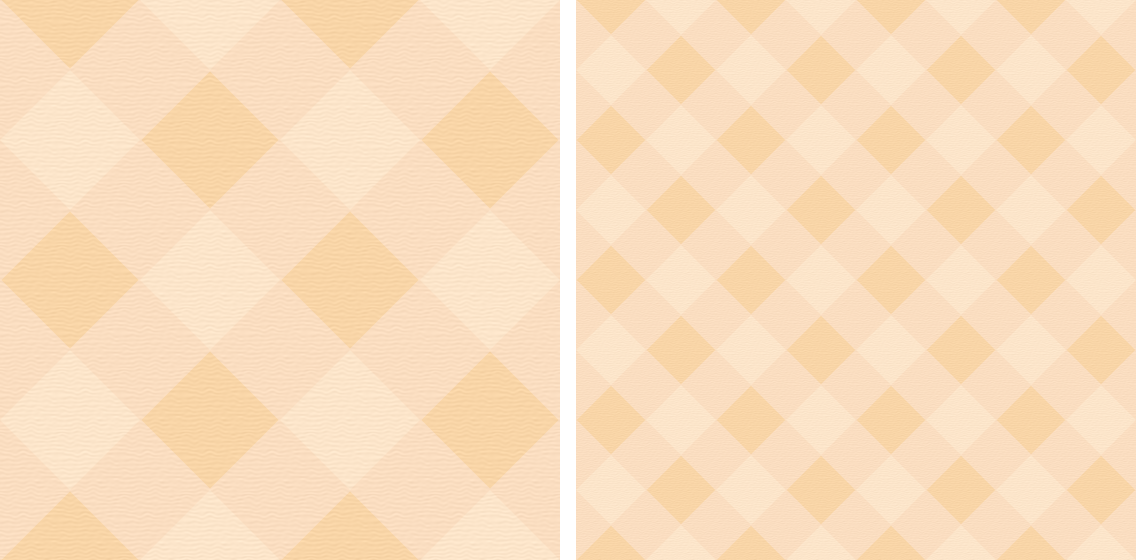
Left: one tile. Right: repeated 2 by 2.
Give the GLSL for this pattern, as a three.js fragment shader.

```glsl
// Peach diagonal check of gold and cream diamonds on finely ribbed paper.
varying vec2 vUv;

float hash(vec2 cell) {
  vec3 v = fract(cell.xyx * vec3(0.1031, 0.1030, 0.0973));
  v += dot(v, v.yzx + 33.33);
  return fract((v.x + v.y) * v.z);
}

// Value noise on a lattice that wraps after a whole number of cells
float wrapNoise(vec2 p, vec2 period) {
  vec2 i = floor(p);
  vec2 f = fract(p);
  f = f * f * (3.0 - 2.0 * f);
  vec2 a = mod(i, period);
  vec2 b = mod(i + 1.0, period);
  return mix(mix(hash(a), hash(vec2(b.x, a.y)), f.x),
             mix(hash(vec2(a.x, b.y)), hash(b), f.x), f.y);
}

// Height of the paper: wavy, broken ribs with a small crease in each tile
float paperHeight(vec2 t) {
  float sway = wrapNoise(t * vec2(8.0, 7.0), vec2(8.0, 7.0));
  float strength = wrapNoise(t * vec2(11.0, 14.0) + 0.5, vec2(11.0, 14.0));
  float fibre = wrapNoise(t * vec2(16.0, 28.0), vec2(16.0, 28.0));
  float rib = sin(6.2831853 * (14.0 * t.y + 0.9 * sway));
  vec2 c = (fract(t) - vec2(0.59, 0.26)) / vec2(0.045, 0.03);
  float crease = exp(-dot(c, c));
  return rib * (0.2 + 0.6 * strength) + 0.9 * fibre + 1.2 * crease;
}

void main() {
  // Four columns and rows of diamonds, alternating gold and cream
  vec2 p = vUv * 4.0 + vec2(0.0, 0.5);
  vec2 cell = floor(p);
  vec2 fromCentre = abs(fract(p) - 0.5);
  float isCream = mod(cell.x + cell.y, 2.0);
  float edge = fromCentre.x + fromCentre.y - mix(0.49, 0.5, isCream);
  float inside = 1.0 - smoothstep(-0.006, 0.006, edge);

  vec3 peach = vec3(0.981, 0.868, 0.754);
  vec3 gold = vec3(0.974, 0.835, 0.655);
  vec3 cream = vec3(0.988, 0.898, 0.792);
  vec3 colour = mix(peach, mix(gold, cream, isCream), inside);

  // Paper relief, lit from the upper left
  vec2 tile = vUv * 9.0;
  vec2 toLight = vec2(-0.008, 0.014);
  float slope = paperHeight(tile - toLight) - paperHeight(tile + toLight);
  colour += clamp(slope * 0.016, -0.045, 0.03) * vec3(0.85, 1.0, 1.1);

  gl_FragColor = vec4(colour, 1.0);
}
```
